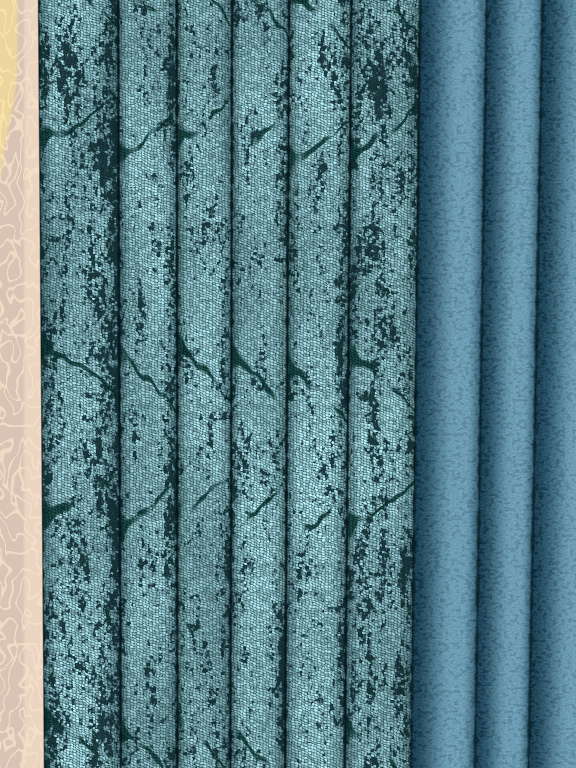
This texture is drawn by a Shadertoy shader. Its source:

```glsl
const int FOLDS = 9;
const int FIRST_BLUE = 6;
const float EDGES[10] = float[10](0.066, 0.205, 0.307, 0.403, 0.502, 0.610, 0.730, 0.845, 0.942, 1.060);
const vec2 THREAD = vec2(0.0056, 0.0047);
const float GAP = 0.0045;
const float BRANCH_PERIOD = 0.65;
const float BRANCH_WIDTH = 0.008;
const float WEAR_START = 0.20;
const float WEAR_FULL = 0.52;
const vec3 TEAL_DARK = vec3(0.035, 0.135, 0.155);
const vec3 TEAL_LIGHT = vec3(0.60, 0.80, 0.83);
const vec3 BRANCH_GREEN = vec3(0.03, 0.17, 0.16);
const vec3 BLUE_DARK = vec3(0.06, 0.20, 0.27);
const vec3 BLUE_LIGHT = vec3(0.45, 0.64, 0.73);
const vec3 GAP_COLOR = vec3(0.02, 0.08, 0.10);
const vec3 CREAM = vec3(0.85, 0.765, 0.71);
const vec3 CREAM_LIGHT = vec3(0.97, 0.88, 0.79);
const vec3 YELLOW = vec3(0.93, 0.84, 0.62);

float hash(vec2 p) {
    vec3 q = fract(p.xyx * vec3(0.1031, 0.1030, 0.0973));
    q += dot(q, q.yzx + 33.33);
    return fract((q.x + q.y) * q.z);
}

vec2 gradient(vec2 cell) {
    float angle = 6.2832 * hash(cell);
    return vec2(cos(angle), sin(angle));
}

float noise(vec2 p) {
    vec2 i = floor(p), f = fract(p);
    vec2 s = f * f * f * (f * (f * 6.0 - 15.0) + 10.0);
    vec2 r = vec2(1.0, 0.0);
    float a = dot(gradient(i), f);
    float b = dot(gradient(i + r), f - r);
    float c = dot(gradient(i + r.yx), f - r.yx);
    float d = dot(gradient(i + 1.0), f - 1.0);
    return 1.4 * mix(mix(a, b, s.x), mix(c, d, s.x), s.y);
}

float fbm(vec2 p) {
    return 0.55 * noise(p) + 0.30 * noise(p * 2.1 + 7.3) + 0.15 * noise(p * 4.3 + 19.1);
}

// Folds lean slightly from top to bottom
float edgeAt(int i, float v) {
    return EDGES[i] + (1.0 - v) * (0.013 - 0.04 * EDGES[i]);
}

// Curved stem crossing one fold, thick at its root and broken by wear
float branch(float u, float y, float rootY, float rise, float seed) {
    float offset = y - rootY - rise * u * (0.6 + 0.4 * u);
    offset -= BRANCH_PERIOD * round(offset / BRANCH_PERIOD);
    offset += 0.012 * noise(vec2(u * 4.0, y * 20.0 + seed));
    float width = BRANCH_WIDTH * mix(1.2, 0.5, u) + 0.022 * smoothstep(0.18, 0.0, u);
    float broken = smoothstep(-0.4, 0.1, noise(vec2(u * 3.0 + seed, y * 9.0)));
    return smoothstep(width, 0.4 * width, abs(offset)) * broken;
}

vec3 tealCloth(vec2 local, float width, float id) {
    // Staggered, slanted threads, bent a little out of line
    vec2 bend = vec2(noise(local * 65.0 + id), noise(local * 65.0 + 50.0 + id));
    vec2 grid = local / THREAD + 0.45 * bend;
    float column = floor(grid.x);
    grid.y += 0.5 * mod(column, 2.0) + 0.3 * hash(vec2(column, id));
    vec2 cell = floor(grid), d = fract(grid) - 0.5;
    d.y += 0.4 * d.x;
    float rnd = hash(cell + id * 57.0);
    float thread = smoothstep(0.72, 0.20, length(d * vec2(1.0, 1.15)));

    // Worn patches with ragged outlines, denser toward the fold sides
    float u = clamp(local.x / width, 0.0, 1.0);
    float wear = 0.85 * fbm(vec2(local.x * 28.0 + id * 17.0, local.y * 7.0));
    wear += 0.45 * noise(local * vec2(95.0, 55.0) + id * 31.0);
    wear += 0.35 * noise(local * vec2(210.0, 150.0) + id * 13.0) + 0.42 * (rnd - 0.5);
    wear += 0.26 * smoothstep(0.72, 1.0, u) + 0.13 * smoothstep(0.15, 0.0, u);
    if (id < 0.5) wear += 0.12 + 0.14 * smoothstep(0.5, 0.9, u);
    if (id > 4.5) wear += 0.24 * exp(-12.0 * (u - 0.35) * (u - 0.35));
    float dark = smoothstep(WEAR_START, WEAR_FULL, wear);

    // Stems repeat alike on every pleat
    float shift = 0.06 * (hash(vec2(id, 4.0)) - 0.5);
    vec2 frayed = local + 0.003 * bend;
    float stem = branch(u, frayed.y, 1.07 + shift, 0.08, id * 9.0);
    stem = max(stem, branch(u, frayed.y, 0.72 + shift, -0.10, id * 13.0 + 5.0));

    float x = local.x / width;
    float shade = mix(0.60, 1.0, smoothstep(0.0, 0.22, x) * smoothstep(1.03, 0.72, x));
    shade *= 1.0 + 0.22 * noise(vec2(local.x * 9.0 + id * 5.0, local.y * 3.0));
    float light = mix(0.45, 1.0, thread) * mix(0.74, 1.14, hash(cell + 91.0)) * shade;
    light *= 1.0 - 0.84 * dark;
    vec3 color = mix(TEAL_DARK, TEAL_LIGHT, light);
    return mix(color, BRANCH_GREEN * (0.7 + 0.6 * thread), 0.85 * stem);
}

vec3 blueCloth(vec2 local, float width, float id) {
    float u = local.x / width;
    float light = 0.08 + 0.82 * smoothstep(0.0, 0.62, u) * smoothstep(1.12, 0.78, u);
    float fleck = noise(local * vec2(110.0, 170.0) + id * 23.0);
    float grain = noise(local * vec2(230.0, 330.0) + id * 41.0);
    float patches = fbm(local * vec2(36.0, 28.0) + id * 11.0);
    light += 0.13 * grain - 0.15 * smoothstep(0.05, 0.45, fleck + 0.6 * patches) + 0.05;
    return mix(BLUE_DARK, BLUE_LIGHT, light);
}

vec3 creamCloth(vec2 p, float v) {
    vec2 warp = p + 0.012 * vec2(noise(p * 30.0), noise(p * 30.0 + 40.0));
    float vein = smoothstep(0.16, 0.05, abs(noise(warp * vec2(55.0, 32.0))));
    vec3 color = mix(CREAM, CREAM_LIGHT, 0.8 * vein);
    color = mix(color, CREAM_LIGHT, 0.6 * smoothstep(0.038, 0.046, p.x));
    float drape = smoothstep(0.004, -0.004, p.x - 0.03 * smoothstep(0.75, 0.92, v));
    return mix(color, YELLOW + 0.05 * vein, drape * smoothstep(0.75, 0.78, v));
}

void mainImage(out vec4 fragColor, in vec2 fragCoord) {
    vec2 p = fragCoord / iResolution.x;
    float v = fragCoord.y / iResolution.y;
    float pixel = 1.0 / iResolution.x;

    int fold = 0;
    for (int i = 1; i < FOLDS; i++) if (p.x >= edgeAt(i, v)) fold = i;
    float left = edgeAt(fold, v), right = edgeAt(fold + 1, v);
    vec2 local = vec2(p.x - left, p.y);
    bool isBlue = fold >= FIRST_BLUE;
    vec3 color = isBlue ? blueCloth(local, right - left, float(fold))
                        : tealCloth(local, right - left, float(fold));

    // Deep shadow between neighbouring folds
    float side = min(local.x, right - p.x);
    float gap = smoothstep(GAP, 0.0, side + 0.002 * noise(p * vec2(20.0, 60.0)));
    color = mix(color, GAP_COLOR, gap * (isBlue ? 0.65 : 0.92));

    float cloth = smoothstep(-pixel, pixel, p.x - edgeAt(0, v));
    fragColor = vec4(mix(creamCloth(p, v), color, cloth), 1.0);
}
```
